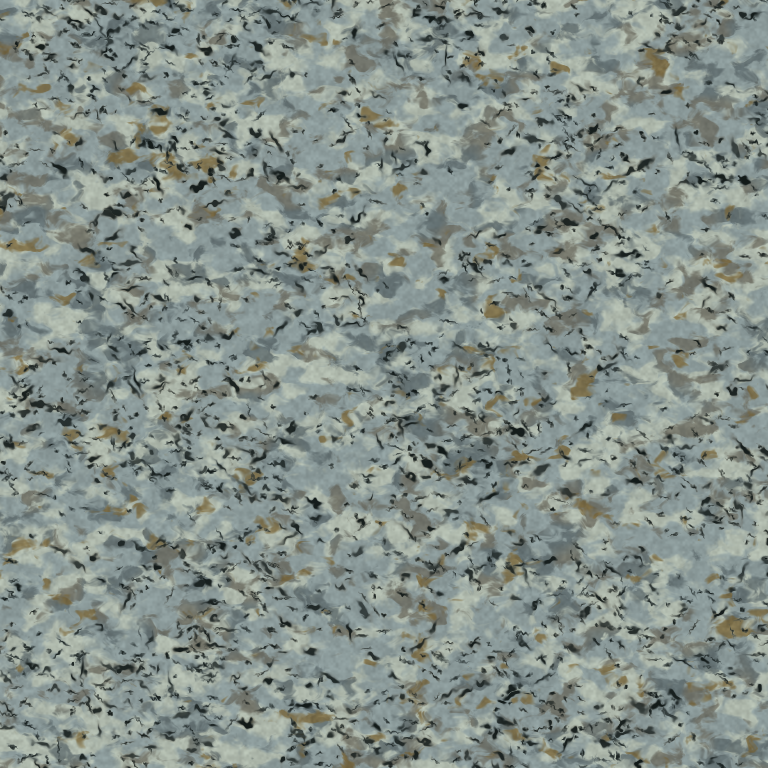
This texture is drawn by a three.js fragment shader. Its source:

```glsl
#define BLOTCH_SCALE 36.0
#define FLATTEN 1.35
#define FLAKE_SCALE 42.0
#define CHIP_SCALE 84.0
#define FLAKE_DENSITY 0.29
#define CHIP_DENSITY 0.21
#define FLAKE_TILT -0.22
#define FLAKE_SPREAD 1.5
#define EDGE 0.0014
#define GRAIN 0.10

varying vec2 vUv;

const vec3 BLUE_GREY = vec3(0.545, 0.605, 0.605);
const vec3 CREAM = vec3(0.685, 0.725, 0.675);
const vec3 SMOKY_BROWN = vec3(0.40, 0.395, 0.35);
const vec3 SMOKY_BLUE = vec3(0.34, 0.39, 0.40);
const vec3 OCHRE = vec3(0.46, 0.38, 0.20);
const vec3 MICA = vec3(0.07, 0.10, 0.095);

float hash(vec2 p) {
  vec3 q = fract(p.xyx * 0.1031);
  q += dot(q, q.yzx + 33.33);
  return fract((q.x + q.y) * q.z);
}

float noise(vec2 p) {
  vec2 i = floor(p);
  vec2 f = fract(p);
  f = f * f * (3.0 - 2.0 * f);
  vec2 e = vec2(1.0, 0.0);
  return mix(mix(hash(i), hash(i + e), f.x),
             mix(hash(i + e.yx), hash(i + e.xx), f.x), f.y);
}

float fbm(vec2 p) {
  float sum = 0.0;
  float weight = 0.533;
  for (int i = 0; i < 4; i++) {
    sum += weight * noise(p);
    p = mat2(1.6, 1.2, -1.2, 1.6) * p + 17.3;
    weight *= 0.5;
  }
  return sum;
}

// Ragged mica flakes: x is the dark core, y a soft stained rim
vec2 flakes(vec2 uv, float scale, float density, float seed) {
  vec2 p = uv * scale;
  vec2 ragged = vec2(noise(p * 4.0 + seed), noise(p * 4.0 + seed + 51.0)) - 0.5;
  vec2 cell = floor(p);
  p += ragged * 0.35;
  float edge = EDGE * scale;
  vec2 cover = vec2(0.0);
  for (int y = -1; y <= 1; y++) {
    for (int x = -1; x <= 1; x++) {
      vec2 id = cell + vec2(float(x), float(y));
      vec2 key = id + seed;
      vec2 center = id + vec2(hash(key + 3.1), hash(key + 7.7));
      float cluster = mix(0.1, 1.9, smoothstep(0.2, 0.8, noise(center / scale * 15.0)));
      float present = step(hash(key + 11.3), density * cluster);

      float turn = hash(key + 19.9) + hash(key + 23.5) - 1.0;
      float angle = FLAKE_TILT + FLAKE_SPREAD * turn;
      float c = cos(angle);
      float s = sin(angle);
      vec2 local = mat2(c, -s, s, c) * (p - center);

      float size = hash(key + 29.3);
      float halfLength = mix(0.18, 0.56, size * size);
      float halfWidth = mix(0.06, 0.17, hash(key + 37.1));
      float d = (length(local / vec2(halfLength, halfWidth)) - 1.0) * halfWidth;
      float strength = present * mix(0.65, 1.0, hash(key + 41.9));
      float core = 1.0 - smoothstep(-edge, edge, d);
      float rim = 1.0 - smoothstep(0.0, 0.16, d);
      cover = max(cover, strength * vec2(core, rim));
    }
  }
  return cover;
}

void main() {
  vec2 uv = vUv;
  vec2 flow = uv * vec2(1.0, FLATTEN) * BLOTCH_SCALE;
  flow += 0.5 * vec2(noise(flow * 1.7), noise(flow * 1.7 + 40.0));

  // Feldspar ground with pale and smoky blotches
  float pale = smoothstep(0.44, 0.66, fbm(flow));
  float smoky = smoothstep(0.52, 0.70, fbm(flow * 1.25 + 71.0));
  float warmth = smoothstep(0.35, 0.65, noise(flow * 0.6 + 133.0));
  vec3 smoke = mix(SMOKY_BLUE, SMOKY_BROWN, warmth);
  vec3 color = mix(BLUE_GREY, CREAM, pale);
  color = mix(color, smoke, 0.75 * smoky);

  // Scarce ochre stains
  float stain = smoothstep(0.68, 0.80, fbm(flow * 0.9 + 211.0));
  color = mix(color, OCHRE, 0.75 * stain);

  // Fine crystal grain
  float crystal = 0.6 * noise(uv * 150.0) + 0.4 * noise(uv * 310.0 + 9.0);
  color *= 1.0 + 2.0 * GRAIN * (crystal - 0.5);

  // Dark mica in two sizes
  vec2 mica = max(flakes(uv, FLAKE_SCALE, FLAKE_DENSITY, 5.0),
                  flakes(uv, CHIP_SCALE, CHIP_DENSITY, 307.0));
  color = mix(color, smoke, 0.45 * mica.y);
  color = mix(color, MICA, mica.x);

  gl_FragColor = vec4(color, 1.0);
}
```
